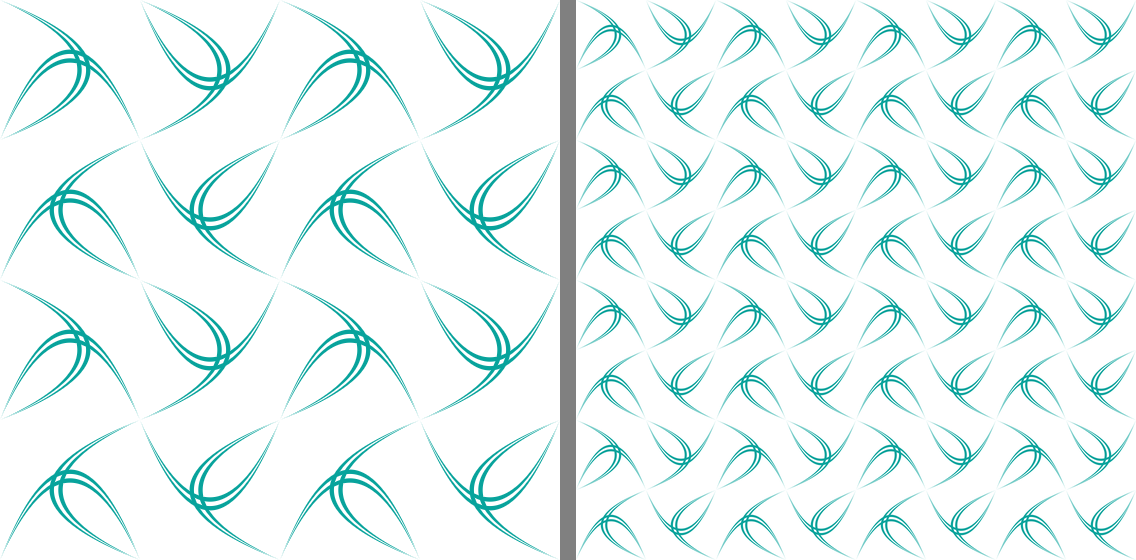
Left, the tile; right, the same tile 2 across and 2 down.
Reproduce this pattern procedurally as a Shadertoy shader.

```glsl
// Teal interlaced loops on white: a 4 by 4 grid of cells, each with two crossing
// parabolic arches that taper to its corners. Every arch is a pair of thin crescents,
// and its base edge alternates by column and row, so the grid wraps seamlessly.

// Area coverage below the parabola of the given apex height over a unit base
float belowArch(vec2 p, float height, float pixel) {
    float gap = 4.0 * height * p.x * (1.0 - p.x) - p.y;
    float steepness = length(vec2(4.0 * height * (1.0 - 2.0 * p.x), 1.0));
    return clamp(0.5 + gap / (steepness * pixel), 0.0, 1.0);
}

// Two crescents, each the sliver between an outer and an inner parabola
float doubleArch(vec2 p, float pixel) {
    float ink = 0.0;
    for (int i = 0; i < 2; i++) {
        float apex = 0.646 - float(i) / 16.0;
        float crescent = belowArch(p, apex, pixel) - belowArch(p, apex - 1.0 / 32.0, pixel);
        ink = max(ink, crescent);
    }
    return ink;
}

void mainImage(out vec4 fragColor, in vec2 fragCoord) {
    vec2 grid = 4.0 * fragCoord / iResolution.xy;
    float pixel = 4.0 / min(iResolution.x, iResolution.y);
    vec2 cell = fract(grid);
    vec2 parity = mod(floor(grid), 2.0);

    // Odd columns hang from the top; even rows lean in from the right
    float upright = parity.x < 0.5 ? cell.y : 1.0 - cell.y;
    float sideways = parity.y < 0.5 ? 1.0 - cell.x : cell.x;

    float ink = max(doubleArch(vec2(cell.x, upright), pixel),
                    doubleArch(vec2(cell.y, sideways), pixel));

    fragColor = vec4(mix(vec3(1.0), vec3(0.03, 0.64, 0.61), ink), 1.0);
}
```
